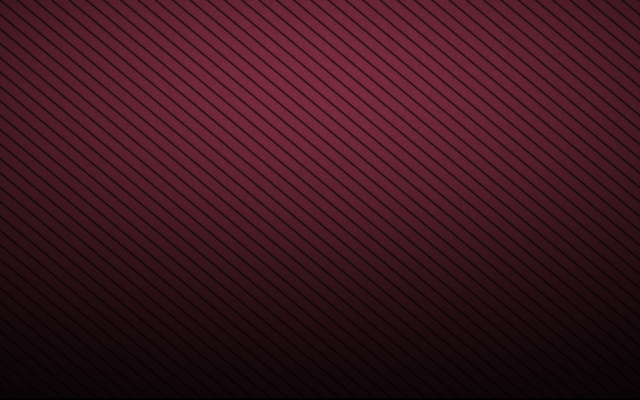
Reproduce this pattern procedurally as a WebGL 1 fragment shader.

```glsl
precision highp float;

uniform vec2 u_resolution;

float hash(vec2 cell) {
  vec3 h = fract(cell.xyx * 0.1031);
  h += dot(h, h.yzx + 33.33);
  return fract((h.x + h.y) * h.z);
}

float valueNoise(vec2 p) {
  vec2 cell = floor(p);
  vec2 f = fract(p);
  f = f * f * (3.0 - 2.0 * f);
  float lower = mix(hash(cell), hash(cell + vec2(1.0, 0.0)), f.x);
  float upper = mix(hash(cell + vec2(0.0, 1.0)), hash(cell + 1.0), f.x);
  return mix(lower, upper, f.y);
}

// Perpendicular distance to the nearest descending groove
float grooveDistance(vec2 p) {
  float phase = (p.x - 1.2 * (1.0 - p.y)) / 0.0432;
  return abs(fract(phase + 0.5) - 0.5) * 0.0432 / length(vec2(1.0, 1.2));
}

void main() {
  // Canvas height is one unit
  vec2 p = gl_FragCoord.xy / u_resolution.y;
  float pixel = 1.0 / u_resolution.y;

  // Wide glow centred near the top
  vec2 fromGlow = p - vec2(0.5 * u_resolution.x / u_resolution.y, 0.8);
  float glow = exp(-dot(fromGlow * fromGlow, vec2(1.0 / 1.2, 1.0 / 0.285)));
  vec3 color = vec3(0.012, 0.005, 0.008) + vec3(0.465, 0.168, 0.232) * glow;

  // Fine cloth grain
  float grain = 0.6 * valueNoise(p * 300.0) + 0.4 * hash(floor(p * 320.0));
  color *= 1.0 + 0.18 * (grain - 0.5);

  // Dark grooves with a soft shadow on both sides
  float d = grooveDistance(p);
  float groove = 1.0 - smoothstep(0.0018 - 0.8 * pixel, 0.0018 + 0.8 * pixel, d);
  color *= 1.0 - 0.12 * exp(-d / 0.004);
  color *= 1.0 - 0.66 * groove;

  // Thin black rim along the bottom
  color *= smoothstep(0.004 - pixel, 0.004 + pixel, p.y);

  gl_FragColor = vec4(color, 1.0);
}
```
